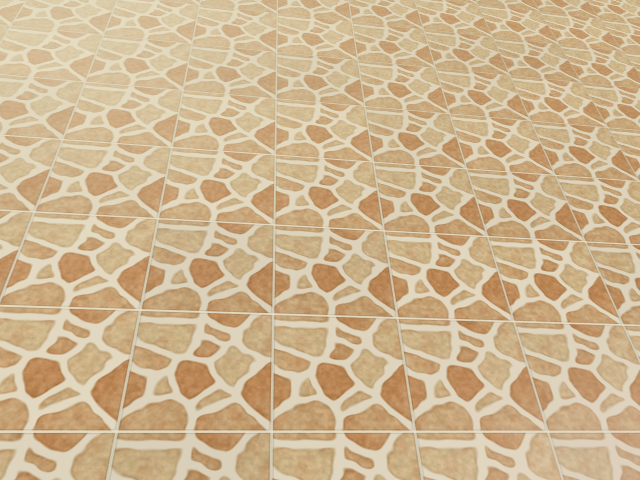
Reproduce this texture procedurally as a WebGL 2 fragment shader.

```glsl
#version 300 es
precision highp float;
// A floor of square ceramic tiles seen in perspective. Every tile carries the same
// printed crazy paving: a weighted Voronoi diagram with rounded, cream seams.
// Noise mottles the stones, thin grout parts the tiles, and glare washes the far end.
uniform vec2 u_resolution;
out vec4 fragColor;

// Stones of one tile, ordered from rust to beige: centre x, centre y, radius.
const vec3 stones[15] = vec3[15](
  vec3(.46, .40, .17), vec3(.92, .36, .15), vec3(.68, .95, .13),
  vec3(.54, .65, .11), vec3(.06, .36, .12), vec3(.60, .79, .10),
  vec3(.66, .09, .14), vec3(.28, .11, .15), vec3(.25, .97, .13),
  vec3(.15, .56, .13), vec3(.58, .25, .11), vec3(.26, .34, .10),
  vec3(.90, .78, .15), vec3(.25, .77, .18), vec3(.70, .52, .17));

float hash(vec2 p) {
  vec3 q = fract(p.xyx * vec3(.1031, .1030, .0973));
  q += dot(q, q.yzx + 33.33);
  return fract((q.x + q.y) * q.z);
}

float noise(vec2 p) {
  vec2 i = floor(p), f = fract(p);
  f = f * f * (3. - 2. * f);
  return mix(mix(hash(i), hash(i + vec2(1, 0)), f.x),
             mix(hash(i + vec2(0, 1)), hash(i + vec2(1, 1)), f.x), f.y);
}

float fbm(vec2 p) {
  float sum = 0., amplitude = .5;
  for (int i = 0; i < 4; i++) {
    sum += amplitude * noise(p);
    p = mat2(1.6, 1.2, -1.2, 1.6) * p + 7.3;
    amplitude *= .5;
  }
  return sum;
}

float powerDistance(vec2 p, vec3 stone) {
  vec2 d = p - stone.xy;
  return dot(d, d) - stone.z * stone.z;
}

// Returns the rounded distance to the nearest seam centre and the stone's index.
vec2 paving(vec2 p) {
  int nearest = 0;
  float least = 9.;
  for (int i = 0; i < 15; i++) {
    float d = powerDistance(p, stones[i]);
    if (d < least) { least = d; nearest = i; }
  }
  float sum = 0.;
  for (int i = 0; i < 15; i++) {
    if (i == nearest) continue;
    float gap = distance(stones[i].xy, stones[nearest].xy);
    sum += exp(-90. * (powerDistance(p, stones[i]) - least) / (2. * gap));
  }
  return vec2(-log(sum) / 90., float(nearest));
}

void main() {
  vec2 screen = gl_FragCoord.xy / u_resolution;

  // Project the canvas back onto the floor, one unit per tile.
  mat3 floorToView = mat3(.3323, .0039, .039, .0938, .2998, .159, .566, .1007, 1.);
  vec3 ray = inverse(floorToView) * vec3(screen * vec2(4. / 3., 1.), 1.);
  vec2 ground = ray.xy / ray.z;
  vec2 pixel = fwidth(ground);
  vec2 tile = floor(ground), local = fract(ground);
  float blur = .5 * (pixel.x + pixel.y);

  // Wavering stone outlines.
  vec2 wobble = vec2(noise(local * 13.), noise(local * 13. + 40.)) - .5;
  vec2 stone = paving(local + .035 * wobble);
  float cover = smoothstep(-.004 - .6 * blur, .004 + .6 * blur, stone.x - .029);

  // Rust to beige stones, blotched, with darker specks.
  float blotch = fbm(local * 9. + stone.y * 5.);
  float speck = fbm(local * 32. + tile * 3.);
  float tone = clamp(stone.y / 14. + 1.1 * (blotch - .45), 0., 1.);
  vec3 stoneColor = mix(vec3(.72, .51, .32), vec3(.79, .69, .52), tone);
  stoneColor += .16 * (speck - .47);
  stoneColor -= .05 * (1. - smoothstep(.03, .055, stone.x));

  // Cream seams, slightly tanned next to the stones.
  vec3 seamColor = mix(vec3(.87, .83, .74), vec3(.83, .77, .66), smoothstep(.015, .03, stone.x));
  vec3 color = mix(seamColor, stoneColor, cover);
  color *= .98 + .04 * hash(tile + 50.);

  // Pale grout, with a faint shadow along each side.
  vec2 edge = .5 - abs(local - .5);
  vec2 shadow = clamp(.5 + (.018 - edge) / pixel, 0., 1.) * min(vec2(1), .036 / pixel);
  vec2 grout = clamp(.5 + (.009 - edge) / pixel, 0., 1.) * min(vec2(1), .018 / pixel);
  color *= 1. - .09 * max(shadow.x, shadow.y);
  color = mix(color, vec3(.83, .81, .73), .9 * grout.x);
  color = mix(color, vec3(.91, .88, .79), .9 * grout.y);

  // Haze with distance, window glare at the upper left, a rosy near corner.
  color = mix(color, vec3(.84, .78, .62), .28 * smoothstep(.4, 1., screen.y));
  float glare = exp(-4. * dot(screen - vec2(.05, 1.05), screen - vec2(.05, 1.05)));
  color = mix(color, vec3(.93, .91, .81), .5 * glare);
  color = mix(color, vec3(.89, .82, .76), .35 * smoothstep(.5, 0., distance(screen, vec2(1., 0.))));
  fragColor = vec4(color, 1.);
}
```
